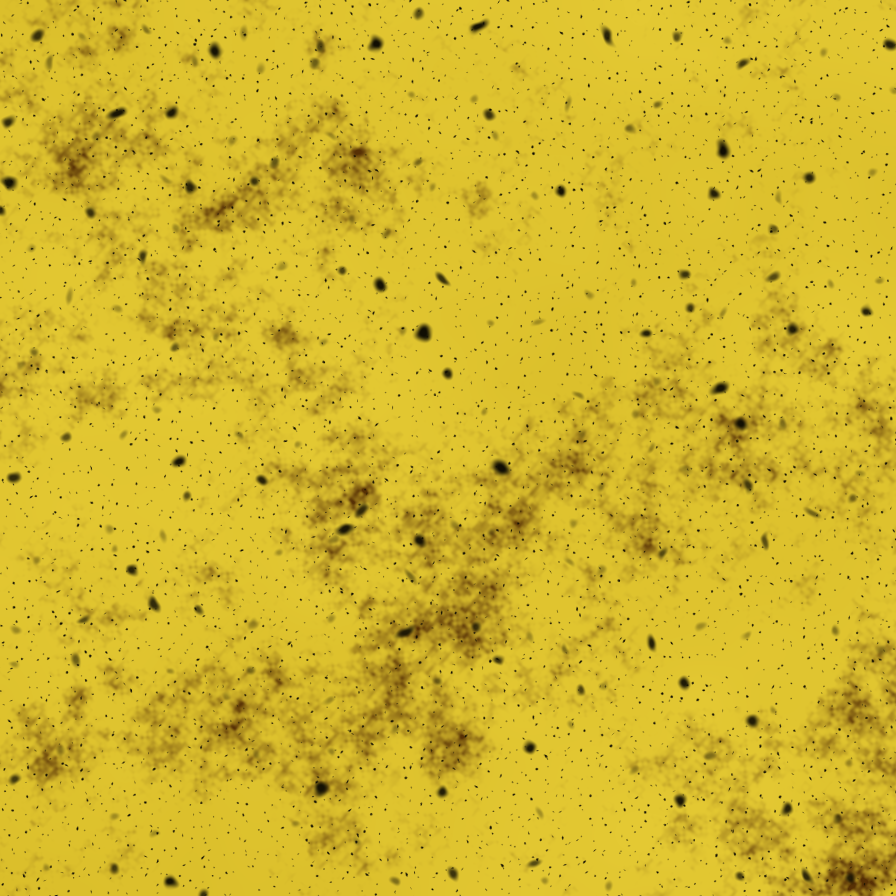
Give the GLSL for this texture, as a Shadertoy shader.

```glsl
float hash(vec2 p) {
    return fract(sin(dot(p, vec2(127.1, 311.7))) * 43758.5453);
}

float noise(vec2 p) {
    vec2 cell = floor(p), f = fract(p);
    f = f * f * (3.0 - 2.0 * f);
    return mix(mix(hash(cell), hash(cell + vec2(1, 0)), f.x),
               mix(hash(cell + vec2(0, 1)), hash(cell + vec2(1, 1)), f.x), f.y);
}

// Rough layered noise, rotated at each octave
float grainyNoise(vec2 p) {
    float sum = 0.0, weight = 1.0, total = 0.0;
    for (int i = 0; i < 7; i++) {
        sum += weight * noise(p);
        total += weight;
        weight *= 0.88;
        p = mat2(1.6, 1.2, -1.2, 1.6) * p + 17.3;
    }
    return sum / total;
}

// Opacity of scattered, slightly ragged oval spots
float spots(vec2 uv, float cells, float softness, float faintest, float seed) {
    vec2 p = uv * cells;
    float pixel = cells / iResolution.y;
    p += 0.07 * (vec2(noise(p * 6.0 + seed), noise(p * 6.0 + seed + 40.0)) - 0.5);
    float cover = 0.0;
    for (int y = -1; y <= 1; y++)
    for (int x = -1; x <= 1; x++) {
        vec2 cell = floor(p) + vec2(x, y);
        vec2 id = cell + seed;
        if (hash(id + 3.1) > 0.78) continue;
        vec2 q = p - cell - vec2(hash(id), hash(id + 11.7));

        // Random lean, stretch and size; large spots are darker
        float angle = 1.57 + 2.6 * (hash(id + 23.9) - 0.5);
        float c = cos(angle), s = sin(angle);
        q = vec2(c * q.x + s * q.y, c * q.y - s * q.x);
        float stretch = 1.0 + 0.9 * pow(hash(id + 31.3), 3.0);
        q *= vec2(1.0 / stretch, sqrt(stretch));
        float rank = hash(id + 47.7);
        float size = mix(0.055, 0.11, pow(rank, 4.0));
        float soft = softness + 0.7 * pixel / size;
        float spot = 1.0 - smoothstep(1.0 - soft, 1.0 + soft, length(q) / size);
        float strength = mix(faintest, 1.0, smoothstep(0.3, 1.0, rank));
        cover = max(cover, spot * strength);
    }
    return cover;
}

void mainImage(out vec4 fragColor, in vec2 fragCoord) {
    vec2 uv = fragCoord / iResolution.y;

    // Yellow ground with faint broad shading
    float shade = 0.7 * noise(uv * vec2(3.0, 5.0) + 8.0) + 0.3 * noise(uv * 14.0);
    vec3 color = mix(vec3(0.855, 0.745, 0.165), vec3(0.9, 0.795, 0.205), shade);

    // Clumped brown stains
    float density = (grainyNoise(uv * 3.5 + 5.2) - 0.5) / 0.084;
    float stain = pow(max(0.33 * density, 0.0), 2.0);
    color = mix(color, vec3(0.34, 0.19, 0.02), min(stain, 1.0));

    // Soft dark blobs, then fine crisp specks
    vec3 soot = vec3(0.06, 0.05, 0.01);
    color = mix(color, soot, spots(uv, 15.0, 0.55, 0.3, 71.0));
    color = mix(color, soot, spots(uv, 82.0, 0.25, 0.5, 211.0));

    fragColor = vec4(color, 1.0);
}
```
